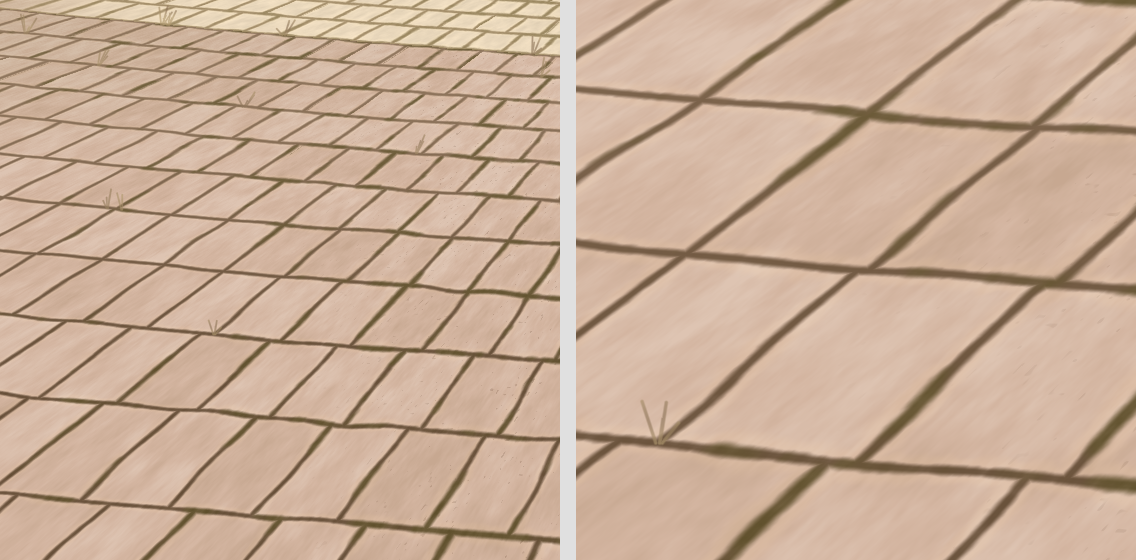
Left, the full canvas; right, a detail of the centre.
Give the GLSL for this texture, as a Shadertoy shader.

```glsl
const float HORIZON = 0.582;      // height of the vanishing line above the canvas
const float ROW_SCALE = 11.254;   // perspective scale of the rows
const float ROW_START = 7.464;
const float COLUMN_WIDTH = 0.102;
const float VANISH_X = 1.654;
const float BORDER_ROW = 10.0;    // first row of the pale border

const vec3 CLAY = vec3(0.83, 0.71, 0.63);
const vec3 CLAY_LIGHT = vec3(0.87, 0.77, 0.70);
const vec3 CLAY_DARK = vec3(0.78, 0.66, 0.57);
const vec3 SAND = vec3(0.92, 0.85, 0.74);
const vec3 SOIL = vec3(0.38, 0.29, 0.20);
const vec3 DUST = vec3(0.54, 0.44, 0.34);
const vec3 MOSS = vec3(0.34, 0.30, 0.13);
const vec3 STRAW = vec3(0.73, 0.64, 0.46);

float hash(vec2 p) {
    vec3 q = fract(p.xyx * 0.1031);
    q += dot(q, q.yzx + 33.33);
    return fract((q.x + q.y) * q.z);
}

float noise(vec2 p) {
    vec2 i = floor(p), f = fract(p);
    f = f * f * (3.0 - 2.0 * f);
    return mix(mix(hash(i), hash(i + vec2(1, 0)), f.x),
               mix(hash(i + vec2(0, 1)), hash(i + vec2(1, 1)), f.x), f.y);
}

float fbm(vec2 p) {
    float sum = 0.0, amp = 0.5;
    for (int i = 0; i < 4; i++) {
        sum += amp * noise(p);
        p = p * 2.03 + 17.7;
        amp *= 0.5;
    }
    return sum / 0.9375;
}

// Sag of the rows from left to right
float rowSag(float x) {
    float u = 2.0 * x - 1.0;
    return 0.0423 * u - 0.0046 * u * u;
}

// Sideways offset of the cross joints in each row
float rowPhase(float row) {
    float nearPhase[6] = float[6](0.5, 0.82, 0.65, 0.46, 0.44, 0.45);
    float farPhase = 0.5 * mod(row + 1.0, 2.0) + 0.12 * hash(vec2(row, 4.0));
    return row < 5.0 ? nearPhase[int(max(row + 1.0, 0.0))] : farPhase;
}

float segmentDistance(vec2 p, vec2 a, vec2 b) {
    vec2 ab = b - a;
    return length(p - a - ab * clamp(dot(p - a, ab) / dot(ab, ab), 0.0, 1.0));
}

// Tufts of dry blades rooted in the row joints
float grassMask(vec2 p, float pixel) {
    float mask = 0.0;
    for (int i = 0; i < 12; i++) {
        float id = float(i);
        float x = 1.0 - pow(hash(vec2(id, 1.0)), 1.6);
        float depth = ROW_SCALE / (floor(hash(vec2(id, 2.0)) * 11.0) + ROW_START);
        vec2 root = vec2(x, 1.0 - (depth - HORIZON + rowSag(x)));
        for (int j = 0; j < 4; j++) {
            float r = hash(vec2(id, float(j) + 5.0));
            vec2 tip = root + vec2(r - 0.4, 0.3 + 0.7 * fract(r * 7.0)) * 0.034;
            float d = segmentDistance(p, root + vec2(0.006 * (r - 0.5), 0.0), tip);
            mask = max(mask, 1.0 - smoothstep(0.0003, 0.0011 + pixel, d));
        }
    }
    return mask;
}

vec3 brickColour(vec2 ground, vec2 id, vec2 uv) {
    float grain = fbm(ground * vec2(5.0, 3.0));
    float scuff = fbm(ground * vec2(28.0, 9.0) + 31.0);
    float tone = 0.95 * (grain - 0.5) + 0.4 * (scuff - 0.5) + 0.45 * (hash(id) - 0.5);
    tone += 0.35 * (uv.y - 0.4);
    vec3 colour = mix(CLAY, CLAY_LIGHT, clamp(tone * 2.0, 0.0, 1.0));
    colour = mix(colour, CLAY_DARK, clamp(-tone * 2.0, 0.0, 1.0));
    // Sparse pits, more frequent on the right
    float pit = smoothstep(0.86, 0.96, noise(ground * vec2(30.0, 22.0)));
    colour -= 0.09 * pit * smoothstep(0.4, 0.9, uv.x) * step(0.5, grain);
    // Yellower, greyer stone towards the far left
    colour *= mix(vec3(1.0), vec3(0.94, 0.95, 0.92), smoothstep(0.65, 1.0, uv.y) * (1.0 - uv.x));
    vec3 border = SAND * (0.94 + 0.12 * grain);
    return mix(colour, border, step(BORDER_ROW, id.y) * smoothstep(-0.1, 0.3, uv.x));
}

void mainImage(out vec4 fragColor, in vec2 fragCoord) {
    vec2 uv = fragCoord / iResolution.xy;
    float pixel = 1.0 / iResolution.y;

    // Ground plane coordinates: column across, row into the distance
    float depth = 1.0 - uv.y - rowSag(uv.x) + HORIZON;
    vec2 ground = vec2((VANISH_X - uv.x) / (COLUMN_WIDTH * depth), ROW_SCALE / depth - ROW_START);
    vec2 wobble = vec2(noise(ground * 2.3), noise(ground * 1.7 + 9.0)) - 0.5;
    vec2 cell = ground + wobble * vec2(0.07, 0.06);
    float row = floor(cell.y);
    cell.x -= rowPhase(row) + 0.06 * (hash(vec2(floor(cell.x), row)) - 0.5);
    vec2 id = vec2(floor(cell.x), row);

    // Distance to the joints, measured on the canvas
    vec2 edge = 0.5 - abs(fract(cell) - 0.5);
    float slant = length(vec2(1.0, (VANISH_X - uv.x) / depth));
    float joint = min(edge.x * COLUMN_WIDTH * depth / slant, edge.y * depth * depth / ROW_SCALE);

    float growth = fbm(ground * 2.6 + 50.0);
    float rough = fbm(ground * vec2(17.0, 13.0));
    float moss = smoothstep(0.45, 0.7, growth + 0.2 * (uv.x - 0.5));
    float width = 0.0024 * depth * mix(0.8, 1.15, uv.x) * (0.6 + 0.5 * rough + 0.45 * moss);
    float gap = 1.0 - smoothstep(0.3 * width, 1.6 * width + pixel, joint);
    float rim = smoothstep(width, 2.0 * width, joint) * (1.0 - smoothstep(2.0 * width, 4.5 * width, joint));

    vec3 colour = brickColour(ground, id, uv) + vec3(0.025, 0.022, 0.008) * rim;
    vec3 filling = mix(mix(SOIL, DUST, smoothstep(0.35, 0.95, uv.y + 0.3 * (rough - 0.5))), MOSS, 0.65 * moss);
    filling = mix(filling, STRAW * 0.9, 0.7 * step(BORDER_ROW, row));
    colour = mix(colour, filling, gap * mix(0.8, 1.0, rough));
    vec3 blade = mix(STRAW, DUST, noise(uv * 60.0));
    colour = mix(colour, blade, 0.65 * grassMask(uv, pixel));
    fragColor = vec4(colour, 1.0);
}
```
